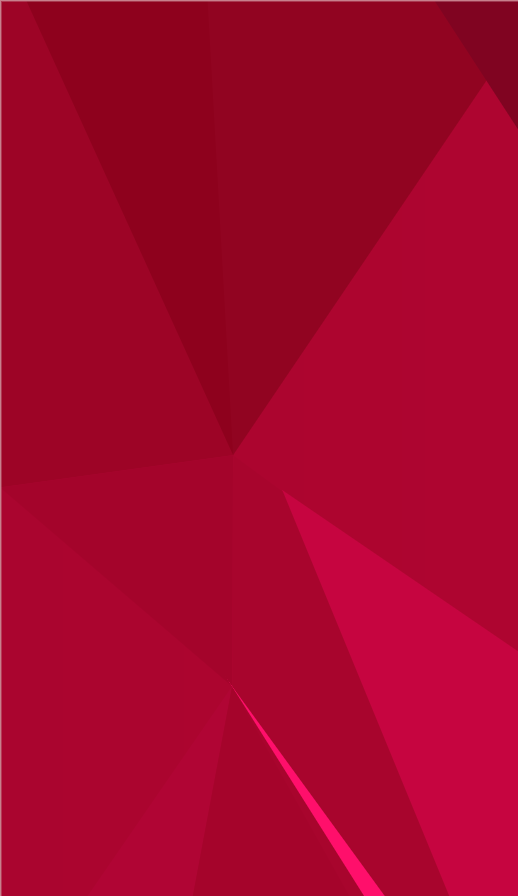
Give the GLSL for this background, as a Shadertoy shader.

```glsl
// Low-poly crimson backdrop: large flat facets fan out from two hub points,
// with a bright wedge at the right and a thin pink shard at the bottom.
// Facets are antialiased triangles painted from back to front.

#define HUB         vec2(0.450, 0.492)
#define LOWER_HUB   vec2(0.448, 0.234)
#define WEDGE_TIP   vec2(0.545, 0.453)
#define BORDER      0.0016
#define SHADE_RANGE 0.025

const vec3 CRIMSON       = vec3(0.675, 0.018, 0.185);
const vec3 LEFT_PANEL    = vec3(0.615, 0.015, 0.150);
const vec3 DARK_LEFT     = vec3(0.555, 0.005, 0.112);
const vec3 DARK_RIGHT    = vec3(0.570, 0.015, 0.130);
const vec3 DARK_CORNER   = vec3(0.500, 0.015, 0.130);
const vec3 MIDDLE_LEFT   = vec3(0.645, 0.015, 0.170);
const vec3 MIDDLE_RIGHT  = vec3(0.660, 0.018, 0.178);
const vec3 LOWER_LIGHT   = vec3(0.690, 0.020, 0.205);
const vec3 LOWER_SHADE   = vec3(0.648, 0.015, 0.170);
const vec3 BRIGHT_WEDGE  = vec3(0.775, 0.020, 0.250);
const vec3 PINK_SHARD    = vec3(1.000, 0.060, 0.420);
const vec3 BORDER_COLOR  = vec3(0.780, 0.500, 0.550);

float cross2(vec2 a, vec2 b) { return a.x * b.y - a.y * b.x; }

// Signed distance to the line through a and b, positive on its left.
float lineDistance(vec2 p, vec2 a, vec2 b) {
    return cross2(normalize(b - a), p - a);
}

// Paints a triangle given in canvas fractions; either winding works.
void facet(inout vec3 color, vec2 uv, vec2 a, vec2 b, vec2 c, vec3 tint) {
    vec2 aspect = vec2(iResolution.x / iResolution.y, 1.0);
    vec2 p = uv * aspect;
    a *= aspect;
    b *= aspect;
    c *= aspect;
    float winding = sign(cross2(b - a, c - a));
    float inside = min(winding * lineDistance(p, a, b),
                   min(winding * lineDistance(p, b, c),
                       winding * lineDistance(p, c, a)));
    color = mix(color, tint, clamp(inside * iResolution.y + 0.5, 0.0, 1.0));
}

void mainImage(out vec4 fragColor, in vec2 fragCoord) {
    vec2 uv = fragCoord / iResolution.xy;

    // Base facet, a little brighter toward the right
    vec3 color = CRIMSON * (1.0 + SHADE_RANGE * (uv.x - 0.5));

    // Upper fan around the hub
    facet(color, uv, HUB, vec2(-0.10, 0.448), vec2(-0.10, 1.60), LEFT_PANEL);
    facet(color, uv, HUB, vec2(-0.03, 1.102), vec2(0.50, 1.102), DARK_LEFT);
    facet(color, uv, HUB, vec2(0.386, 1.152), vec2(1.221, 1.151), DARK_RIGHT);
    facet(color, uv, vec2(0.748, 1.08), vec2(1.13, 0.74), vec2(1.13, 1.08), DARK_CORNER);

    // Middle facets between the two hubs
    facet(color, uv, HUB, vec2(0.0, 0.456), LOWER_HUB, MIDDLE_LEFT);
    facet(color, uv, HUB, vec2(1.21, 0.17), vec2(0.444, -0.90), MIDDLE_RIGHT);

    // Lower fan
    facet(color, uv, LOWER_HUB, vec2(0.113, -0.047), vec2(0.357, -0.047), LOWER_LIGHT);
    facet(color, uv, LOWER_HUB, vec2(0.357, -0.047), vec2(0.72, -0.047), LOWER_SHADE);

    // Bright accents
    facet(color, uv, WEDGE_TIP, vec2(1.137, 0.219), vec2(0.964, -0.136), BRIGHT_WEDGE);
    facet(color, uv, LOWER_HUB, vec2(0.729, -0.024), vec2(0.773, -0.024), PINK_SHARD);

    // Hairline along the left and top edges
    float edge = min(uv.x * iResolution.x / iResolution.y, 1.0 - uv.y);
    float hairline = clamp((BORDER - edge) * iResolution.y + 0.5, 0.0, 1.0);
    color = mix(color, BORDER_COLOR, hairline);

    fragColor = vec4(color, 1.0);
}
```
